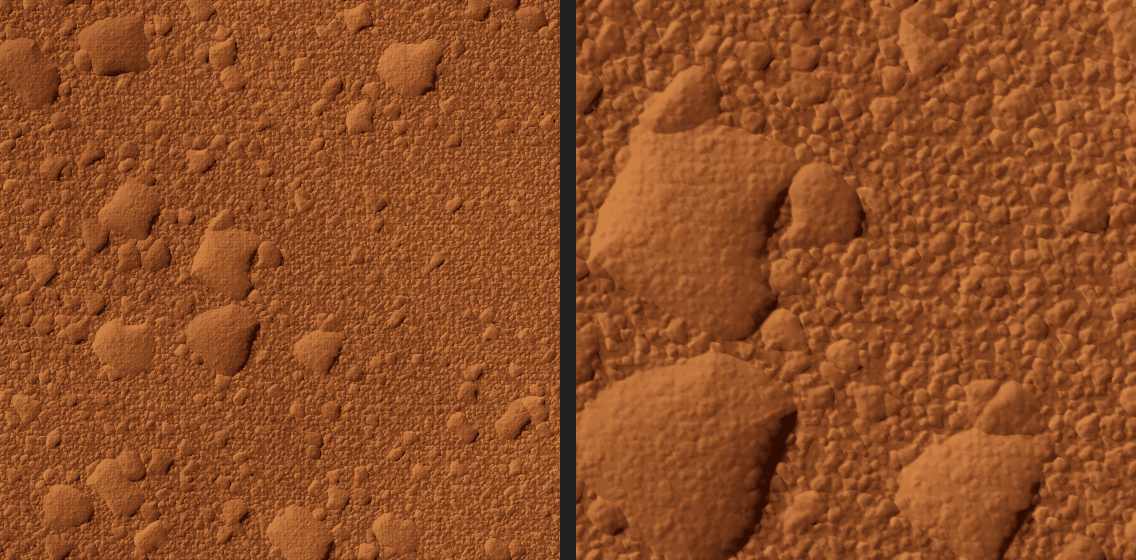
Left: the whole. Right: its middle third, enlarged.
This texture is drawn by a WebGL 1 fragment shader. Its source:

```glsl
precision highp float;

uniform vec2 u_resolution;

#define LIGHT_DIR vec2(-0.78, 0.62)
#define LIGHT_SLOPE 0.6
#define RELIEF_GAIN 0.85
#define SHADOW_DEPTH 0.46
#define TINT_AMOUNT 0.2
#define BASE_TONE 0.66
#define CLOD_HEIGHT 0.55
#define SAMPLE_STEP 0.0012

const vec3 DARK_SOIL = vec3(0.25, 0.09, 0.03);
const vec3 MID_SOIL = vec3(0.57, 0.30, 0.14);
const vec3 PALE_SOIL = vec3(0.77, 0.47, 0.245);

vec4 hash4(vec2 p) {
  vec4 q = fract(p.xyxy * vec4(0.1031, 0.1030, 0.0973, 0.1099));
  q += dot(q, q.wzxy + 33.33);
  return fract((q.xxyz + q.yzzw) * q.zywx);
}

// Slow layered waves, used for patches of clods and of tone
float patches(vec2 p) {
  return 0.5 * sin(p.x * 7.0 + 2.0 * sin(p.y * 5.0 + 1.0))
       + 0.3 * sin(p.y * 13.0 - p.x * 6.0 + 2.0)
       + 0.2 * sin(p.x * 21.0 + p.y * 17.0);
}

// One layer of scattered clods: x = height, y = tint of the topmost clod
vec2 clods(vec2 p, float cells, float size, float density, float crowding) {
  vec2 grid = p * cells;
  vec2 home = floor(grid);
  vec2 top = vec2(0.0, 0.5);
  for (int j = -1; j <= 1; j++) {
    for (int i = -1; i <= 1; i++) {
      vec2 id = home + vec2(float(i), float(j));
      vec4 rnd = hash4(id + cells * 3.7 + 50.0);
      vec2 center = id + 0.2 + 0.6 * rnd.xy;
      vec2 place = center / cells;
      float crowd = 1.0 + crowding * (0.9 - 1.6 * place.x + 0.6 * patches(place));
      if (rnd.w < density * crowd) {
        float radius = size * mix(0.45, 1.0, rnd.z);
        vec2 e = (grid - center) / radius;
        // Uneven outline with two flattened sides
        e += 0.16 * sin(e.yx * 2.9 + rnd.xy * 6.28);
        float turn = rnd.x * 40.0;
        vec2 axis = vec2(cos(turn), sin(turn));
        float d = min(max(length(e), 1.22 * abs(dot(e, axis))), 1.0);
        float dome = (1.0 - d * d * d) * (1.0 + 0.35 * dot(e, axis.yx));
        float height = CLOD_HEIGHT * radius / cells * dome;
        if (height > top.x) top = vec2(height, fract(rnd.w * 37.0));
      }
    }
  }
  return top;
}

vec2 higher(vec2 a, vec2 b) {
  return a.x > b.x ? a : b;
}

// Stones and pebbles, large enough to cast shadows
vec2 stones(vec2 p) {
  vec2 top = clods(p, 6.0, 0.45, 0.2, 0.6);
  top.x *= 0.8;
  top = higher(top, clods(p, 16.0, 0.48, 0.25, 0.8));
  top = higher(top, clods(p, 29.0, 0.48, 0.36, 0.6));
  return higher(top, clods(p, 57.0, 0.52, 0.5, 0.3));
}

// Adds packed grains between the stones and grit over everything
vec2 soil(vec2 p) {
  vec2 top = higher(stones(p), clods(p, 112.0, 0.62, 0.9, 0.0));
  top.x += 0.35 * clods(p + 0.37, 71.0, 0.6, 0.8, 0.0).x;
  top.x += 0.5 * clods(p + 0.71, 165.0, 0.62, 0.9, 0.0).x;
  return top;
}

float shadowAt(vec2 p, float ground) {
  float shade = 0.0;
  float reach = 0.005;
  for (int i = 0; i < 3; i++) {
    float rise = (stones(p + LIGHT_DIR * reach).x - ground) / reach;
    shade = max(shade, smoothstep(LIGHT_SLOPE, LIGHT_SLOPE + 0.7, rise));
    reach *= 2.1;
  }
  return shade;
}

void main() {
  vec2 p = gl_FragCoord.xy / min(u_resolution.x, u_resolution.y);
  vec2 surface = soil(p);

  // Slope facing the light, softly limited
  vec2 offset = LIGHT_DIR * SAMPLE_STEP;
  float slope = (soil(p - offset).x - soil(p + offset).x) / (2.0 * SAMPLE_STEP);
  float lit = RELIEF_GAIN * slope;
  lit /= sqrt(1.0 + lit * lit);

  float tone = BASE_TONE + 0.5 * lit;
  tone += TINT_AMOUNT * (surface.y - 0.5);
  tone += 0.04 * patches(p + 0.4) + 0.08 * (p.x - 0.5);
  tone -= 0.16 * (1.0 - smoothstep(0.0, 0.0014, surface.x));
  tone -= SHADOW_DEPTH * shadowAt(p, surface.x);
  tone = clamp(tone, -0.12, 1.08);

  // Three-stop earth ramp
  vec3 color = tone < 0.63
    ? mix(DARK_SOIL, MID_SOIL, tone / 0.63)
    : mix(MID_SOIL, PALE_SOIL, (tone - 0.63) / 0.37);
  gl_FragColor = vec4(color, 1.0);
}
```
